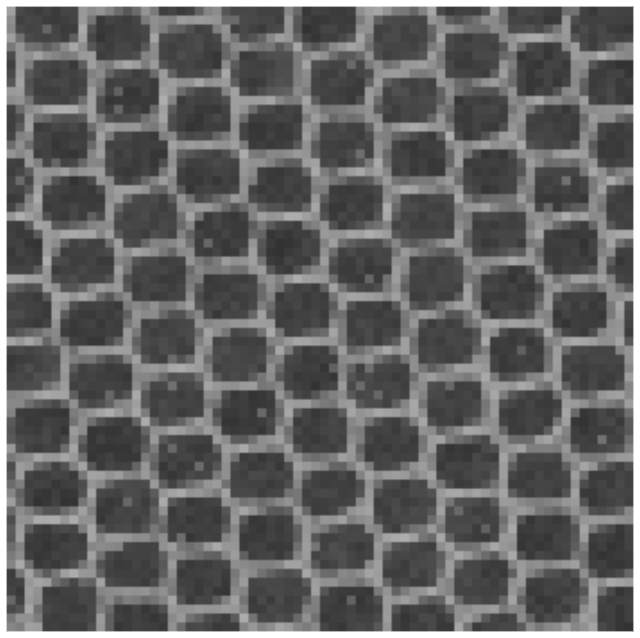
This texture is drawn by a Shadertoy shader. Its source:

```glsl
// Integer hash: lattice index and seed to [0, 1)
float hash(vec2 cell, int seed) {
    ivec2 c = ivec2(floor(cell + 0.5));
    uint h = uint(c.x + 512) * 1597334677u ^ uint(c.y + 512) * 3812015801u;
    h = (h ^ uint(seed) * 2654435769u) * 747796405u + 2891336453u;
    h = ((h >> ((h >> 28) + 4u)) ^ h) * 277803737u;
    return float((h >> 22) ^ h) / 4294967296.0;
}

float valueNoise(vec2 p) {
    vec2 i = floor(p), f = smoothstep(0.0, 1.0, fract(p));
    return mix(mix(hash(i, 7), hash(i + vec2(1, 0), 7), f.x),
               mix(hash(i + vec2(0, 1), 7), hash(i + vec2(1, 1), 7), f.x), f.y);
}

// Slanted, slightly irregular hexagonal lattice of cell centres
mat2 latticeBasis() {
    return mat2(0.1133, -0.0239, 0.0146, -0.0943);
}

vec2 site(vec2 cell) {
    vec2 jitter = vec2(hash(cell, 1), hash(cell, 2)) - 0.5;
    return vec2(0.471, 0.516) + latticeBasis() * (cell + 0.13 * jitter);
}

// x: rounded distance to the cell wall, y: closeness to a wall junction
vec2 wallDistance(vec2 p, out vec2 nearest) {
    vec2 base = floor(inverse(latticeBasis()) * (p - vec2(0.471, 0.516)) + 0.5);
    float best = 1e3;
    nearest = base;
    for (int y = -1; y <= 1; y++)
    for (int x = -1; x <= 1; x++) {
        vec2 cell = base + vec2(x, y);
        float d = distance(p, site(cell));
        if (d < best) { best = d; nearest = cell; }
    }

    vec2 centre = site(nearest);
    float sharp = 1e3, sum = 0.0;
    for (int y = -1; y <= 1; y++)
    for (int x = -1; x <= 1; x++) {
        if (x == 0 && y == 0) continue;
        vec2 other = site(nearest + vec2(x, y));
        float d = dot(0.5 * (centre + other) - p, normalize(other - centre));
        sharp = min(sharp, d);
        sum += exp(-160.0 * d);
    }
    float rounded = -log(sum) / 160.0;
    return vec2(rounded, sharp - rounded);
}

// Grey level of one mosaic block
float blockTone(vec2 block) {
    block = clamp(block, 0.0, 69.0);
    vec2 p = 0.0104 + (block + 0.5) * 0.9792 / 70.0;
    vec2 cell;
    vec2 wall = wallDistance(p, cell);

    // Uneven wall edges, dimmer junctions
    float edge = wall.x + 0.007 * (valueNoise(block * 0.45) - 0.5);
    float inside = smoothstep(0.0, 0.0165, edge);
    float wallTone = 0.635 - 14.0 * clamp(wall.y, 0.0, 0.008);
    wallTone += 0.11 * (hash(block, 3) - 0.5);

    // Dark lumen with grain and a few pale specks
    float lumen = 0.2 + 0.035 * hash(cell, 4) + 0.06 * hash(block, 5);
    lumen += 0.05 * (valueNoise(block * 0.3 + 40.0) - 0.4);
    lumen += 0.16 * step(0.988, hash(block, 6));
    return mix(wallTone, lumen, inside);
}

void mainImage(out vec4 fragColor, in vec2 fragCoord) {
    vec2 uv = fragCoord / iResolution.xy;

    // Blend neighbouring blocks only near their shared edges
    vec2 grid = (uv - 0.0104) / 0.9792 * 70.0 - 0.5;
    vec2 i = floor(grid), f = smoothstep(0.34, 0.66, fract(grid));
    float tone = mix(mix(blockTone(i), blockTone(i + vec2(1, 0)), f.x),
                     mix(blockTone(i + vec2(0, 1)), blockTone(i + vec2(1, 1)), f.x), f.y);

    // White margin
    vec2 toEdge = min(uv, 1.0 - uv);
    float panel = smoothstep(0.0088, 0.012, min(toEdge.x, toEdge.y));
    fragColor = vec4(vec3(mix(1.0, tone, panel)), 1.0);
}
```
